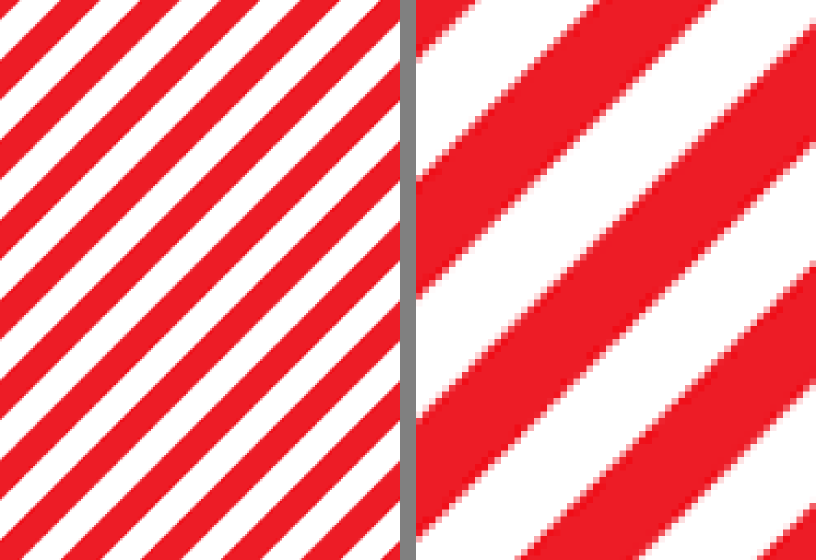
Left: the whole. Right: its middle third, enlarged.
Write a WebGL 1 fragment shader that draws this pattern.

```glsl
precision highp float;

uniform vec2 u_resolution;

const vec2 REPEATS = vec2(5.0, 7.0);     // stripes across and down
const vec2 CELLS = vec2(183.0, 256.0);   // coarse print grid
const float RED_SHARE = 0.5;             // red part of one stripe period
const float PHASE_SHIFT = 0.005;

const vec3 WHITE = vec3(1.0);
const vec3 RED = vec3(0.93, 0.11, 0.15);
const vec3 DEEP_RED = vec3(0.94, 0.05, 0.09);

float hash(vec2 p) {
  return fract(sin(dot(p, vec2(12.99, 78.23))) * 43758.5);
}

// Signed distance to the stripe border in cells, positive inside the red
float stripeDistance(vec2 uv, vec2 repeats, vec2 cells, float share) {
  float phase = repeats.x * uv.x - repeats.y * uv.y - PHASE_SHIFT;
  float fromCentre = abs(fract(phase + 0.5) - 0.5);
  return (0.5 * share - fromCentre) / length(repeats / cells);
}

// Uneven ink: deeper red in scattered cells just inside the border
float inkWear(float dist, vec2 cell) {
  float rim = smoothstep(0.3, 0.6, dist) * (1.0 - smoothstep(1.3, 1.8, dist));
  return rim * smoothstep(0.45, 0.75, hash(cell));
}

vec3 cellColor(vec2 cell, vec2 cells) {
  cell = mod(cell, cells);
  float dist = stripeDistance((cell + 0.5) / cells, REPEATS, cells, RED_SHARE);
  float jitter = 0.16 * (hash(cell + 17.0) - 0.5);
  float coverage = smoothstep(-0.7, 0.7, dist + jitter);
  vec3 ink = mix(RED, DEEP_RED, inkWear(dist, cell));
  return mix(WHITE, ink, coverage);
}

void main() {
  // Four samples per pixel smooth the cell borders at any size
  vec3 color = vec3(0.0);
  for (int j = 0; j < 2; j++) {
    for (int i = 0; i < 2; i++) {
      vec2 offset = (vec2(float(i), float(j)) - 0.5) * 0.5;
      vec2 uv = (gl_FragCoord.xy + offset) / u_resolution;
      color += cellColor(floor(uv * CELLS), CELLS);
    }
  }
  gl_FragColor = vec4(color * 0.25, 1.0);
}
```
